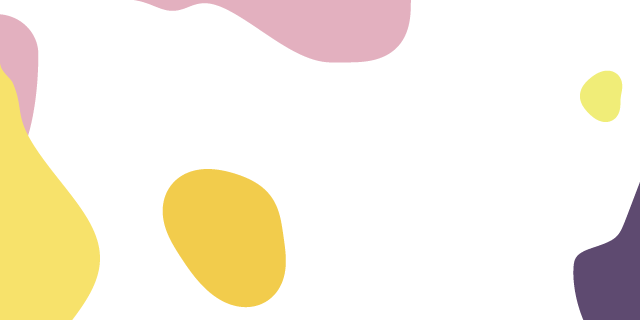
Write a WebGL 1 fragment shader that draws this background.

```glsl
precision highp float;
// Flat organic blobs in pastel colours on a white ground. Free blobs are polar
// curves with a few harmonics; blobs cut by the border are built from bells,
// ramps and rounded norms. Edges are smoothed by averaging a grid of samples.

#define GROUND vec3(1.0)
#define PINK   vec3(0.89, 0.69, 0.75)
#define YELLOW vec3(0.97, 0.885, 0.42)
#define GOLD   vec3(0.95, 0.80, 0.30)
#define LIME   vec3(0.94, 0.93, 0.47)
#define PLUM   vec3(0.37, 0.29, 0.44)
#define GRID   4

uniform vec2 u_resolution;

float bell(float x, float center, float width) {
    float t = (x - center) / width;
    return exp(-t * t);
}

// Closed curve: mean radius plus four cosine and sine harmonics of the angle
bool inBlob(vec2 p, float radius, vec4 cosAmp, vec4 sinAmp) {
    vec4 angles = atan(p.y, p.x) * vec4(1.0, 2.0, 3.0, 4.0);
    return length(p) < radius + dot(cosAmp, cos(angles)) + dot(sinAmp, sin(angles));
}

// Egg at the left border, with a short top and a long bottom
bool inLeftEgg(vec2 p) {
    p -= vec2(-0.0104, 0.8307);
    return length(p / vec2(0.1302, p.y > 0.0 ? 0.125 : 0.388)) < 1.0;
}

// Hill growing from the left border, with a shoulder near its top
bool inLeftHill(vec2 p) {
    float reach = 0.3125 * bell(p.y, 0.193, 0.3385) + 0.021 * bell(p.y, 0.706, 0.078);
    return p.x < reach * (1.0 - smoothstep(0.740, 0.807, p.y));
}

// Wave hanging from the top border, closed by a rounded corner on the right
bool inTopWave(vec2 p) {
    float depth = 1.0 - p.y;
    float wave = 0.199 * smoothstep(0.594, 1.036, p.x)
               + 0.0378 * bell(p.x, 0.539, 0.081) - 0.0039;
    vec2 corner = pow(vec2(max(p.x - 1.081, 0.0) / 0.203, depth / 0.195), vec2(2.7));
    return depth < wave && corner.x + corner.y < 1.0;
}

// Stepped slope in the lower right corner
bool inRightSlope(vec2 p) {
    float depth = 1.0 - p.y;
    float ramp = 0.38 * (min(depth, 0.781) - 0.568);
    float ledge = 0.1276 / (1.0 + exp((0.772 - depth) / 0.0125));
    float tuck = max(depth - 0.846, 0.0) / 0.1536;
    return 2.0 - p.x < ramp + ledge - 0.0312 * tuck * tuck;
}

// Layers from back to front
vec3 paint(vec2 p) {
    vec3 color = GROUND;
    if (inLeftEgg(p) || inTopWave(p)) color = PINK;
    if (inLeftHill(p)) color = YELLOW;
    if (inRightSlope(p)) color = PLUM;
    if (inBlob(p - vec2(0.703, 0.258), 0.1977,
               vec4(0.0096, -0.0132, -0.0050, -0.0057),
               vec4(0.0089, -0.0309, 0.0064, 0.0019))) color = GOLD;
    if (inBlob(p - vec2(1.878, 0.7005), 0.0716,
               vec4(0.0049, -0.0067, -0.0065, -0.0008),
               vec4(-0.0006, 0.0017, 0.0017, 0.0005))) color = LIME;
    return color;
}

void main() {
    // Canvas units: x from 0 to 2, y from 0 to 1
    vec2 toCanvas = vec2(2.0, 1.0) / u_resolution;
    vec3 sum = vec3(0.0);
    for (int i = 0; i < GRID; i++) {
        for (int j = 0; j < GRID; j++) {
            vec2 offset = (vec2(float(i), float(j)) + 0.5) / float(GRID) - 0.5;
            sum += paint((gl_FragCoord.xy + offset) * toCanvas);
        }
    }
    gl_FragColor = vec4(sum / float(GRID * GRID), 1.0);
}
```
